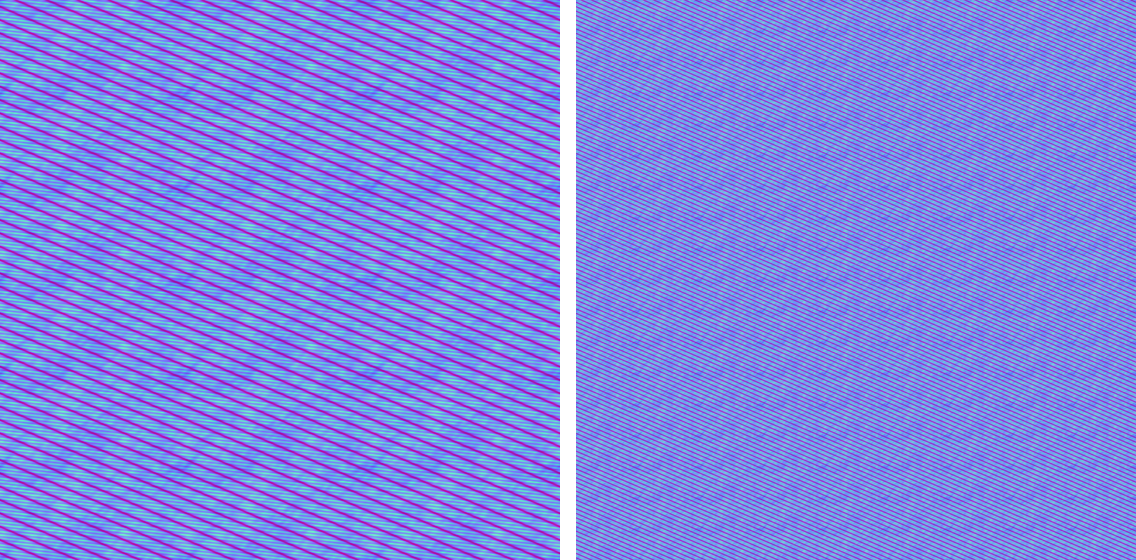
Left: one tile. Right: repeated 3 by 3.
Reproduce this texture map procedurally as a WebGL 1 fragment shader.

```glsl
precision highp float;

uniform vec2 u_resolution;

#define TILES 3.0
#define BAND_FREQ vec2(6.0, 14.0)
#define BAND_WIDTH 0.27
#define BAND_LEVEL 0.03
#define THREAD_FREQ vec2(6.0, 56.0)
#define THREAD_DEPTH 0.27
#define BASE_LEVEL 0.74
#define CLOUD_DEPTH 0.24
#define GRAIN_DEPTH 0.22
#define TINT_DEPTH 0.16

const float TAU = 6.2831853;

float hash(vec2 cell) {
  vec3 p = fract(vec3(cell.xyx) * 0.1031);
  p += dot(p, p.yzx + 33.33);
  return fract((p.x + p.y) * p.z);
}

// Value noise that wraps after a whole number of cells
float wrappedNoise(vec2 p, vec2 period) {
  vec2 cell = floor(p);
  vec2 f = fract(p);
  f = f * f * (3.0 - 2.0 * f);
  vec2 lo = mod(cell, period);
  vec2 hi = mod(cell + 1.0, period);
  float bottom = mix(hash(lo), hash(vec2(hi.x, lo.y)), f.x);
  float top = mix(hash(vec2(lo.x, hi.y)), hash(hi), f.x);
  return mix(bottom, top, f.y);
}

// Sheared clouds that rise to the right, centred on zero
float clouds(vec2 p) {
  vec2 q = vec2(6.0 * p.x, 8.0 * p.y - 4.0 * p.x);
  vec2 period = vec2(6.0, 4.0);
  float sum = 0.0;
  float weight = 0.5;
  for (int i = 0; i < 3; i++) {
    sum += weight * (wrappedNoise(q, period) - 0.5);
    q *= 2.0;
    period *= 2.0;
    weight *= 0.75;
  }
  return sum;
}

// Short flecks that vary the threads
float grain(vec2 p) {
  vec2 q = vec2(24.0 * p.x, 48.0 * p.y - 24.0 * p.x);
  return wrappedNoise(q, vec2(24.0)) - 0.5;
}

// Even rise and fall between -1 and 1, with rounded peaks
float threadWave(float phase) {
  float triangle = 1.0 - 4.0 * abs(fract(phase) - 0.5);
  return mix(triangle, -cos(TAU * phase), 0.3);
}

// Magenta through violet and blue to aqua
vec3 ramp(float t) {
  float red = 0.70 - 0.56 * t + 0.24 * t * t;
  float green = 0.04 + 0.82 * t;
  float blue = 0.57 + 0.41 * smoothstep(-0.1, 0.42, t)
             - 0.19 * smoothstep(0.5, 1.1, t);
  return vec3(red, green, blue);
}

void main() {
  vec2 p = gl_FragCoord.xy / u_resolution * TILES;
  float cloud = clouds(p);
  float fleck = grain(p);

  // Fine threads over a cloudy ground
  float thread = threadWave(dot(p, THREAD_FREQ)) * (1.0 + 0.4 * fleck);
  float level = BASE_LEVEL + THREAD_DEPTH * thread;
  level += CLOUD_DEPTH * cloud + GRAIN_DEPTH * fleck;

  // Broad diagonal bands with soft shoulders
  float offset = abs(fract(dot(p, BAND_FREQ)) - 0.5) * 2.0 / BAND_WIDTH;
  float band = exp(-offset * offset);
  level = mix(level, BAND_LEVEL + 0.04 * thread, band);

  vec3 color = ramp(clamp(level, 0.0, 1.1));
  color.r += TINT_DEPTH * cloud;
  gl_FragColor = vec4(clamp(color, 0.0, 1.0), 1.0);
}
```
